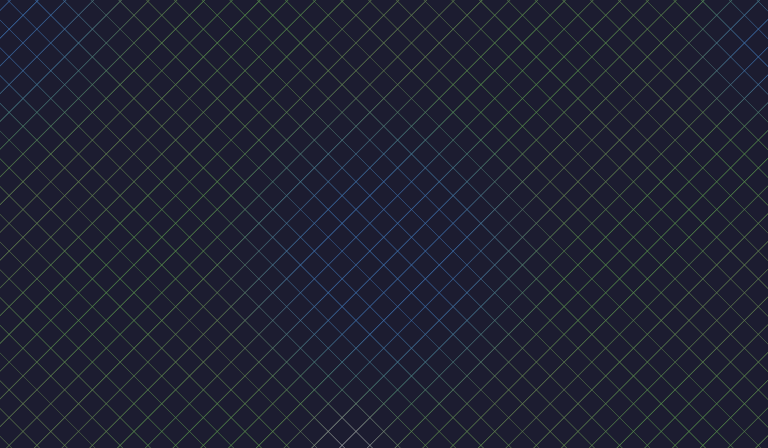
A WebGL 1 fragment shader for this pattern:

```glsl
precision highp float;

// A lattice of hairline diagonals on dark navy, about 28 diamonds across.
// Two families of 45 degree lines are box filtered, then tinted by a smooth
// colour field of greens and olives with soft blue pools and one pale glow.

uniform vec2 u_resolution;

// All lengths are fractions of the canvas width.
const float DIAMOND = 0.03613;
const vec2 CROSSING = vec2(0.4635, 0.3467);
const float RISING_WIDTH = 0.00082;
const float FALLING_WIDTH = 0.00062;

const vec3 NAVY = vec3(0.110, 0.110, 0.188);
const vec3 GREEN = vec3(0.34, 0.57, 0.29);
const vec3 OLIVE = vec3(0.39, 0.51, 0.31);
const vec3 BLUE = vec3(0.24, 0.45, 0.70);
const vec3 PALE = vec3(0.62, 0.64, 0.64);

// Share of a pixel covered by a line whose centre is dist away.
float lineCoverage(float dist, float width, float pixel) {
  float inner = max(dist - 0.5 * pixel, -0.5 * width);
  float outer = min(dist + 0.5 * pixel, 0.5 * width);
  return clamp((outer - inner) / pixel, 0.0, 1.0);
}

// Parallel diagonals; along is x + y or x - y, slightly uneven line by line.
float diagonals(float along, float width, float pixel) {
  float cell = along / DIAMOND;
  float index = floor(cell + 0.5);
  float dist = abs(cell - index) * DIAMOND * 0.70711;
  float strength = 1.0 + 0.10 * sin(index * 2.4);
  return min(strength * lineCoverage(dist, width, pixel), 1.0);
}

// Soft round spot: flat out to core, gone beyond radius.
float pool(vec2 p, vec2 centre, float core, float radius) {
  return 1.0 - smoothstep(core, radius, length(p - centre));
}

// Slow drift between two greens from layered sines.
float drift(vec2 p) {
  float waves = sin(p.x * 19.0 + 2.0 * sin(p.y * 9.0))
              + sin(p.y * 23.0 - p.x * 11.0 + 1.3);
  return smoothstep(-1.8, 2.0, waves);
}

vec3 lineTint(vec2 p) {
  vec3 tint = mix(GREEN, OLIVE, drift(p));
  float blue = pool(p, vec2(0.500, 0.250), 0.08, 0.245);
  blue = max(blue, pool(p, vec2(0.0, 0.56), 0.05, 0.20));
  blue = max(blue, pool(p, vec2(1.0, 0.52), 0.02, 0.13));
  tint = mix(tint, BLUE, blue);
  return mix(tint, PALE, pool(p, vec2(0.455, 0.0), 0.01, 0.09));
}

void main() {
  vec2 p = gl_FragCoord.xy / u_resolution.x;
  float pixel = 1.0 / u_resolution.x;
  vec2 q = p - CROSSING;

  // Rising and falling lines, laid over each other.
  float rising = diagonals(q.x - q.y, RISING_WIDTH, pixel);
  float falling = diagonals(q.x + q.y, FALLING_WIDTH, pixel);
  float ink = 1.0 - (1.0 - rising) * (1.0 - falling);

  gl_FragColor = vec4(mix(NAVY, lineTint(p), ink), 1.0);
}
```
